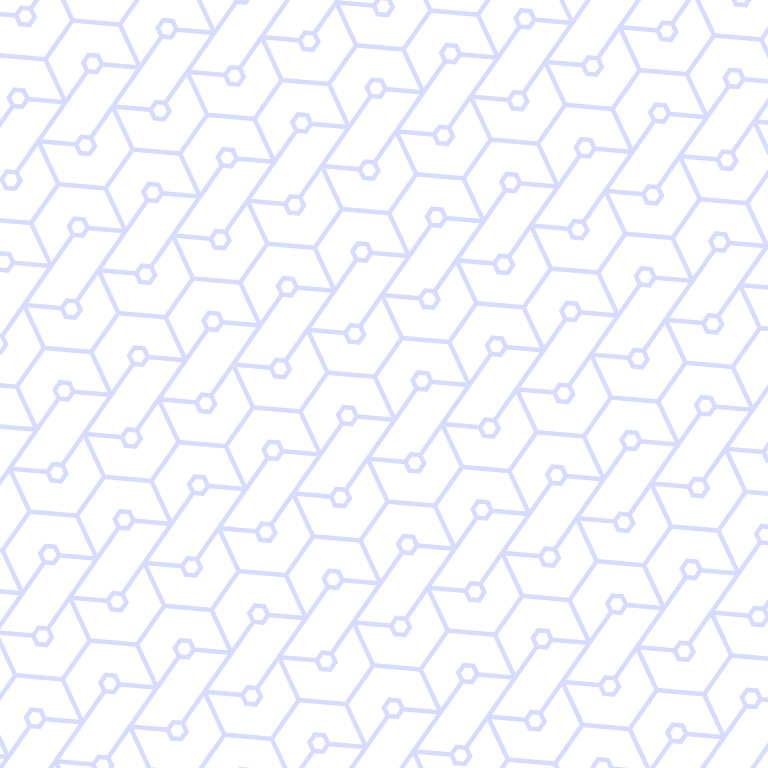
Give the GLSL for this pattern, as a Shadertoy shader.

```glsl
// Pale blue circuit lines on white: hexagonal zigzags, long diagonal traces and
// small hexagon terminals. All nodes lie on a tilted triangular grid; one cell
// of segments repeats along two skewed lattice vectors, drawn by distance.

const float H = 0.8660254; // height of a unit triangle

float segment(vec2 p, vec2 a, vec2 b) {
    vec2 pa = p - a, ba = b - a;
    return length(pa - ba * clamp(dot(pa, ba) / dot(ba, ba), 0.0, 1.0));
}

// Hexagon with corners to the left and right
float hexagon(vec2 p, float apothem) {
    p = abs(p);
    return max(p.y, p.x * H + p.y * 0.5) - apothem;
}

// Traces of one cell, grid edges of length one
float traces(vec2 p) {
    vec2 upper = vec2(0.0), lower = vec2(-0.5, -H), bend = vec2(-0.5, H);
    float d = segment(p, vec2(0.5, H), vec2(-1.0, -2.0 * H)); // long diagonal
    d = min(d, segment(p, upper, vec2(-1.0, 0.0)));           // terminal links
    d = min(d, segment(p, lower, vec2(0.5, -H)));
    d = min(d, segment(p, bend, vec2(0.0, 2.0 * H)));         // zigzag
    d = min(d, segment(p, bend, vec2(-1.5, H)));
    d = min(d, segment(p, bend, upper));                      // spokes
    return min(d, segment(p, lower, vec2(0.0, -2.0 * H)));
}

float terminals(vec2 p) {
    return min(hexagon(p - vec2(-1.0, 0.0), 0.172),
               hexagon(p - vec2(0.5, -H), 0.172));
}

void mainImage(out vec4 fragColor, in vec2 fragCoord) {
    // Tilted grid space
    float edge = 0.06176;
    float tilt = radians(5.0);
    vec2 uv = (fragCoord / iResolution.y - vec2(0.611, 0.4986)) / edge;
    vec2 p = vec2(cos(tilt) * uv.x - sin(tilt) * uv.y,
                  sin(tilt) * uv.x + cos(tilt) * uv.y);

    // Nearest cell of the skewed lattice and its neighbours
    mat2 lattice = mat2(1.5, H, 0.0, 4.0 * H);
    vec2 cell = round(inverse(lattice) * p);
    float line = 1e3, hex = 1e3;
    for (int j = -1; j <= 1; j++) {
        for (int i = -1; i <= 1; i++) {
            vec2 q = p - lattice * (cell + vec2(i, j));
            line = min(line, traces(q));
            hex = min(hex, terminals(q));
        }
    }

    // Traces stop at the terminals, which are hollow rings
    float halfWidth = 0.048;
    float d = min(max(line - halfWidth, -hex), abs(hex) - halfWidth);

    float pixel = 1.0 / (iResolution.y * edge);
    float ink = 1.0 - smoothstep(-0.6 * pixel, 0.6 * pixel, d);
    fragColor = vec4(mix(vec3(1.0), vec3(0.84, 0.86, 1.0), ink), 1.0);
}
```
